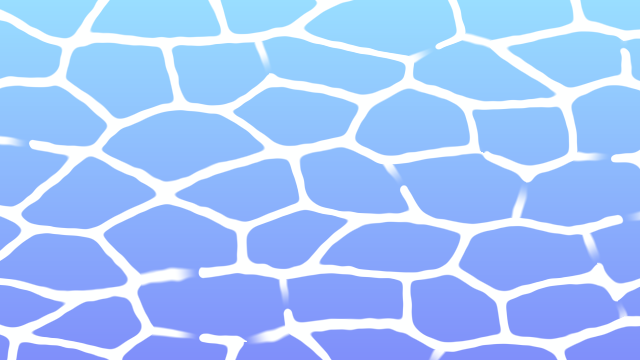
This pattern is drawn by a Shadertoy shader. Its source:

```glsl
// Sunlit water: a net of white brush strokes over a sky-to-violet gradient.
// The strokes follow the borders of wide, warped Voronoi cells; soft joins
// come from an exponential minimum, and a few strokes break off and fade.

const vec2 CELLS = vec2(3.0, 6.0);   // cells per canvas height

vec2 hash2(vec2 p) {
    return fract(sin(vec2(dot(p, vec2(127.1, 311.7)),
                          dot(p, vec2(269.5, 183.3)))) * 43758.5453);
}

// Smooth vector noise in -1..1
vec2 noise2(vec2 p) {
    vec2 i = floor(p), f = fract(p);
    f = f * f * (3.0 - 2.0 * f);
    vec2 low = mix(hash2(i), hash2(i + vec2(1, 0)), f.x);
    vec2 high = mix(hash2(i + vec2(0, 1)), hash2(i + vec2(1, 1)), f.x);
    return 2.0 * mix(low, high, f.y) - 1.0;
}

// Jittered cell centre, with every other row shifted by half a cell
vec2 cellCentre(vec2 id) {
    return id + 0.5 + 0.72 * (hash2(id + 7.0) - 0.5)
         + vec2(0.5 * mod(id.y, 2.0), 0.0);
}

float stroke(float dist, float halfWidth, float blur) {
    return 1.0 - smoothstep(halfWidth - blur, halfWidth + blur, dist);
}

// Opacity of the white net at point p
float net(vec2 p, float halfWidth, float blur) {
    vec2 q = p * CELLS, base = floor(q);

    // Nearest centre
    vec2 nearId = base, nearest = vec2(0.0);
    float best = 1e3;
    for (int y = -2; y <= 2; y++)
    for (int x = -2; x <= 2; x++) {
        vec2 id = base + vec2(x, y);
        vec2 r = cellCentre(id) - q;
        if (dot(r, r) < best) {
            best = dot(r, r);
            nearest = r;
            nearId = id;
        }
    }

    // Borders to the neighbours, measured in canvas units
    float sum = 0.0, faded = 0.0;
    for (int y = -2; y <= 2; y++)
    for (int x = -2; x <= 2; x++) {
        if (x == 0 && y == 0) continue;
        vec2 id = nearId + vec2(x, y);
        vec2 r = cellCentre(id) - q;
        vec2 middle = 0.5 * (r + nearest) / CELLS;
        vec2 normal = normalize((r - nearest) * CELLS);
        float d = max(dot(middle, normal), 0.0);

        // Broken strokes: a round end on one side, a fade on the other
        vec2 pick = hash2(id + nearId + 31.0);
        if (pick.x < 0.15) {
            vec2 along = vec2(-normal.y, normal.x);
            along *= along.y < 0.0 ? -1.0 : 1.0;
            float t = -dot(middle, along) * (pick.y < 0.5 ? -1.0 : 1.0);
            float fade = smoothstep(-0.01, 0.07, t);
            faded = max(faded, fade * stroke(d, halfWidth * mix(0.7, 1.0, fade), 2.0 * blur));
            d = length(vec2(d, max(t + 0.022, 0.0)));
        }
        sum += exp(-130.0 * d);
    }
    float dist = -log(max(sum, 1e-30)) / 130.0;
    return max(stroke(dist, halfWidth, blur), faded);
}

void mainImage(out vec4 fragColor, in vec2 fragCoord) {
    vec2 p = fragCoord / iResolution.y;

    // Water gradient
    vec3 water = mix(vec3(0.50, 0.56, 0.98), vec3(0.60, 0.87, 1.0), p.y);

    // Broad meanders plus a small tremble of the brush
    vec2 warped = p + 0.020 * noise2(p * 6.5) + 0.0025 * noise2(p * 38.0 + 5.0);
    float halfWidth = 0.0122 + 0.0012 * noise2(p * 14.0 + 20.0).x;

    float ink = net(warped + vec2(4.2, 2.6), halfWidth, 0.8 / iResolution.y);
    fragColor = vec4(mix(water, vec3(0.995, 1.0, 1.0), ink), 1.0);
}
```
